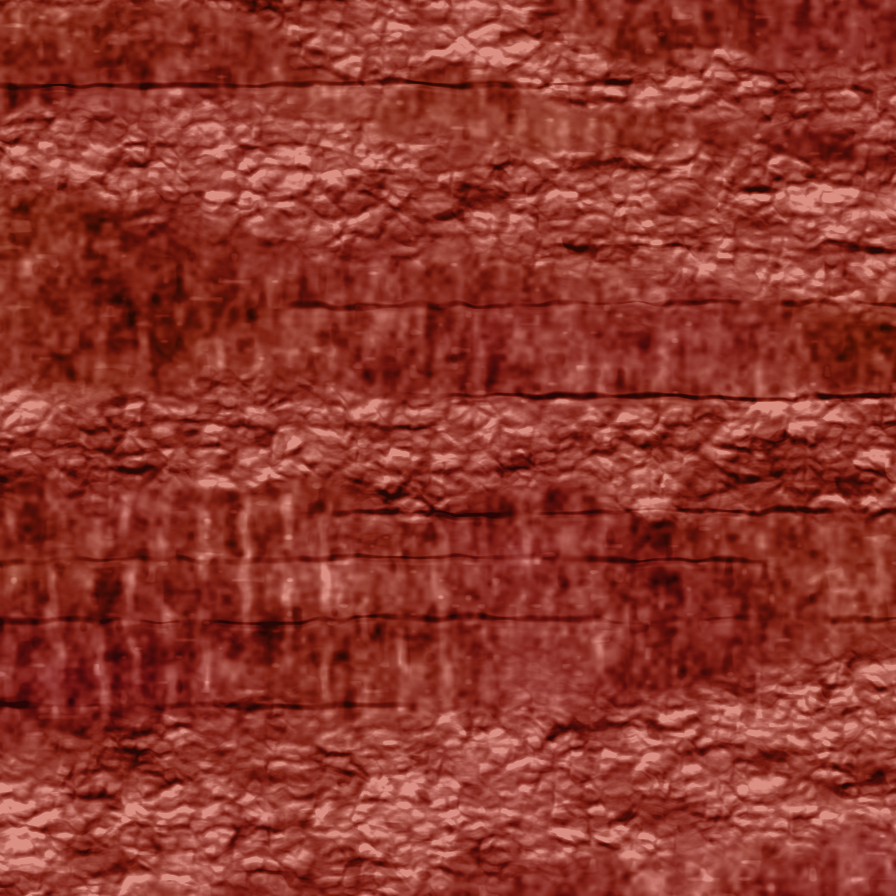
A Shadertoy shader for this texture:

```glsl
const vec3 PALETTE[6] = vec3[6](
    vec3(0.40, 0.065, 0.04), vec3(0.51, 0.13, 0.08), vec3(0.57, 0.21, 0.17),
    vec3(0.64, 0.30, 0.25), vec3(0.73, 0.40, 0.36), vec3(0.86, 0.56, 0.51));

// Each crack: height, left end, right end, strength
const vec4 CRACKS[8] = vec4[8](
    vec4(0.907, -0.1, 0.78, 0.9), vec4(0.725, 0.55, 1.1, 0.7),
    vec4(0.660, 0.25, 1.1, 0.7), vec4(0.557, 0.42, 1.1, 1.1),
    vec4(0.430, 0.30, 1.1, 0.8), vec4(0.377, -0.1, 0.90, 0.6),
    vec4(0.308, -0.1, 1.1, 0.6), vec4(0.213, -0.1, 0.50, 0.7));

float hash(vec2 p) {
    vec3 q = fract(vec3(p.xyx) * 0.1031);
    q += dot(q, q.yzx + 33.33);
    return fract((q.x + q.y) * q.z);
}

// Value noise from -1 to 1
float noise(vec2 p) {
    vec2 cell = floor(p), f = fract(p);
    f = f * f * (3.0 - 2.0 * f);
    float low = mix(hash(cell), hash(cell + vec2(1, 0)), f.x);
    float high = mix(hash(cell + vec2(0, 1)), hash(cell + vec2(1, 1)), f.x);
    return 2.0 * mix(low, high, f.y) - 1.0;
}

float fbm(vec2 p) {
    float sum = 0.0, amplitude = 0.6;
    for (int i = 0; i < 4; i++) {
        sum += amplitude * noise(p);
        p = mat2(1.9, 0.4, -0.4, 1.9) * p + 17.3;
        amplitude *= 0.55;
    }
    return sum;
}

// Rounded cells of random height, with low seams between them
float stones(vec2 p) {
    vec2 cell = floor(p);
    float nearest = 9.0, second = 9.0, level = 0.0;
    for (int y = -1; y <= 1; y++)
    for (int x = -1; x <= 1; x++) {
        vec2 id = cell + vec2(x, y);
        vec2 seed = id + 0.1 + 0.8 * vec2(hash(id), hash(id + 61.7));
        float d = length(seed - p);
        if (d < nearest) {
            second = nearest;
            nearest = d;
            level = hash(id + 23.1);
        } else second = min(second, d);
    }
    return smoothstep(0.0, 0.55, second - nearest) * (0.25 + 0.75 * level);
}

float rockHeight(vec2 p) {
    vec2 warp = vec2(fbm(p * 24.0), fbm(p * 29.0 + 9.0));
    vec2 q = p + warp * vec2(0.012, 0.007);
    return 0.60 * stones(q * vec2(23, 38)) + 0.30 * stones(q * vec2(50, 80) + 7.0)
         + 0.20 * fbm(p * vec2(60, 100));
}

// Soft sloping layer with a ragged outline
float layer(vec2 p, float centre, float slope, float halfWidth) {
    float ragged = 0.055 * fbm(p * vec2(7, 14) + centre * 40.0);
    float d = abs(p.y - centre - slope * (p.x - 0.5) + ragged);
    return 1.0 - smoothstep(0.65 * halfWidth, 1.3 * halfWidth, d);
}

float crack(vec2 p, vec4 c) {
    float seed = c.x * 91.0;
    float line = c.x + 0.004 * noise(vec2(p.x * 7.0, seed)) + 0.003 * noise(vec2(p.x * 45.0, seed));
    float width = 0.0032 + 0.0022 * noise(vec2(p.x * 32.0, seed + 5.0));
    float ends = smoothstep(c.y, c.y + 0.1, p.x) * (1.0 - smoothstep(c.z - 0.1, c.z, p.x));
    float broken = smoothstep(-0.7, 0.4, fbm(vec2(p.x * 19.0, seed + 11.0)) + 0.1);
    return c.w * ends * broken * (1.0 - smoothstep(0.2 * width, 1.4 * width, abs(p.y - line)));
}

// Pale upright tool marks, broken along their length
float toolMarks(vec2 p) {
    float column = p.x * 23.0 + 0.3 * noise(vec2(p.x * 9.0, p.y * 5.0)) + 0.1 * noise(p * 60.0);
    float mark = 1.0 - smoothstep(0.04, 0.22, abs(fract(column) - 0.5));
    float broken = smoothstep(-0.6, 0.4, noise(vec2(floor(column) * 3.7, p.y * 26.0)));
    float area = layer(p, 0.32, 0.0, 0.12) + 0.7 * layer(p, 0.61, 0.0, 0.05);
    return mark * broken * area * (1.0 - 0.6 * smoothstep(0.35, 0.85, p.x));
}

vec3 rampColor(float tone) {
    vec3 color = PALETTE[0];
    for (int i = 1; i < 6; i++)
        color = mix(color, PALETTE[i], clamp(tone - float(i - 1), 0.0, 1.0));
    return color * max(1.0 + 0.3 * min(tone, 0.0), 0.4);
}

void mainImage(out vec4 fragColor, in vec2 fragCoord) {
    vec2 p = fragCoord / iResolution.y;

    // Crumbled layers among smooth clay
    float rough = max(max(layer(p, 0.955, -0.16, 0.045), layer(p, 0.78, -0.09, 0.075)),
                      max(layer(p, 0.495, -0.02, 0.065), layer(p, 0.12, 0.11, 0.10)));

    // Relief lit from above, with flat shadows under ledges
    float height = rockHeight(p);
    float relief = height - rockHeight(p + vec2(-0.002, 0.006));
    float shadow = smoothstep(0.15, 0.75, noise(p * vec2(30, 78) + 0.6 * noise(p * 55.0)));
    float rockTone = 2.95 + 3.4 * relief + 3.2 * (height - 0.36)
                   + 2.4 * fbm(p * vec2(9, 22)) - 1.9 * shadow;

    // Clay with upright grain, pits and tool marks
    float grain = 1.1 * noise(p * vec2(100, 48)) + 0.9 * noise(p * vec2(130, 115))
                + 0.8 * noise(p * vec2(62, 12) + 5.0);
    float pits = smoothstep(0.3, 0.8, noise(p * vec2(75, 60) + 13.0));
    float clayTone = 1.35 + 1.7 * fbm(p * vec2(8, 17)) + grain + 1.0 * relief
                   - 1.0 * pits + 1.9 * toolMarks(p);

    float tone = mix(clayTone, rockTone, rough) + 0.9 * fbm(p * vec2(3, 7) + 8.0);
    tone += 1.4 * smoothstep(0.6, 0.95, noise(p * vec2(65, 105) + 31.0));
    for (int i = 0; i < 8; i++) {
        tone -= 3.6 * crack(p, CRACKS[i]);
        tone += 0.9 * crack(p + vec2(0.0, 0.007), CRACKS[i]);
    }

    // Ochre stains, mostly in the upper clay
    float stain = fbm(p * vec2(5, 8) + 3.0) + 0.8 * (p.y - 0.5);
    vec3 color = rampColor(tone) + vec3(0.0, 0.014, -0.018) * stain * (1.0 - 0.6 * rough);
    fragColor = vec4(clamp(color, 0.0, 1.0), 1.0);
}
```
